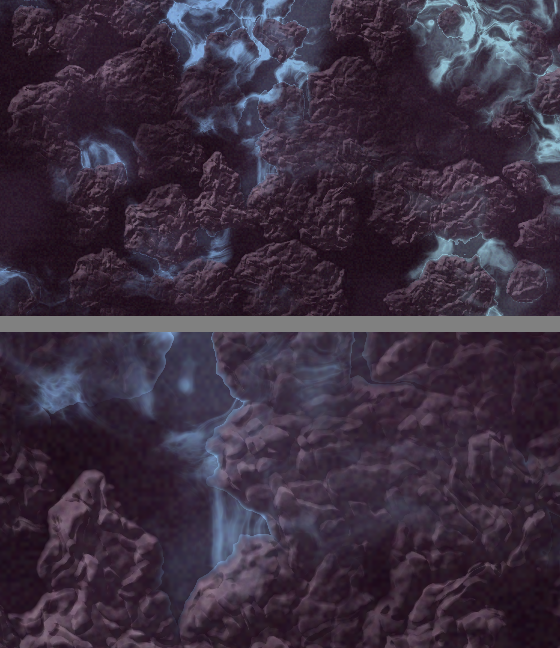
Top, the full canvas; bottom, a detail of the centre.
Write a Shadertoy shader that draws this texture.

```glsl
const vec3 SHADOW = vec3(0.122, 0.060, 0.110);
const vec3 VEIL = vec3(0.050, 0.044, 0.060);
const vec3 ROCK = vec3(0.33, 0.30, 0.32);
const vec3 AZURE = vec3(0.50, 0.65, 0.84);
const vec3 PALE = vec3(0.58, 0.75, 0.82);
const vec2 LIGHT_DIR = vec2(-0.53, 0.85);
const float ROCK_SCALE = 5.2;     // boulders per canvas height
const float CRAG_WARP = 0.055;    // raggedness of the boulder outlines
const float FOAM_SCALE = 4.2;
const float FOAM_WARP = 0.30;
const float FOAM_START = 0.46;
const float FOAM_FULL = 0.76;
const float GRAIN_SCALE = 210.0;
const float GRAIN = 0.060;
const float SCANLINES = 0.016;

float hash(vec2 p) {
    vec3 q = fract(vec3(p.xyx) * 0.1031);
    q += dot(q, q.yzx + 33.33);
    return fract((q.x + q.y) * q.z);
}

vec2 hash2(vec2 p) {
    return vec2(hash(p), hash(p + 71.7));
}

float noise(vec2 p) {
    vec2 i = floor(p), f = fract(p);
    f = f * f * (3.0 - 2.0 * f);
    return mix(mix(hash(i), hash(i + vec2(1, 0)), f.x),
               mix(hash(i + vec2(0, 1)), hash(i + vec2(1, 1)), f.x), f.y);
}

const mat2 TURN = mat2(1.6, 1.2, -1.2, 1.6);

float fbm(vec2 p) {
    float sum = 0.0, amp = 0.5;
    for (int i = 0; i < 5; i++) {
        sum += amp * noise(p);
        p = TURN * p + 13.7;
        amp *= 0.5;
    }
    return sum / 0.97;
}

// Sharp filaments along the mid level of each octave
float ridges(vec2 p) {
    float sum = 0.0, amp = 0.5;
    for (int i = 0; i < 5; i++) {
        sum += amp * (1.0 - abs(2.0 * noise(p) - 1.0));
        p = TURN * p + 5.3;
        amp *= 0.55;
    }
    return sum / 1.055;
}

// Cellular noise: round lumps of varied radius, highest one wins
float domes(vec2 p) {
    vec2 cell = floor(p);
    float height = 0.0;
    for (int y = -1; y <= 1; y++)
    for (int x = -1; x <= 1; x++) {
        vec2 id = cell + vec2(x, y);
        vec2 d = p - id - 0.15 - 0.7 * hash2(id);
        float radius = mix(0.28, 0.68, hash(id + 31.0));
        height = max(height, 1.0 - dot(d, d) / (radius * radius));
    }
    return sqrt(height);
}

vec2 cragged(vec2 p) {
    return p + CRAG_WARP * (vec2(fbm(p * 11.0), fbm(p * 11.0 + 40.0)) - 0.5) * 2.0;
}

float relief(vec2 p) {
    vec2 q = cragged(p);
    return domes(q * ROCK_SCALE) + 0.32 * domes(q * 14.0 + 9.0)
         + 0.17 * domes(q * 34.0 + 3.0) + 0.22 * fbm(p * 45.0);
}

void mainImage(out vec4 fragColor, in vec2 fragCoord) {
    vec2 p = fragCoord / iResolution.y;
    vec2 uv = fragCoord / iResolution.xy;

    // Boulders, lit in patches
    float body = domes(cragged(p) * ROCK_SCALE);
    float mask = smoothstep(0.05, 0.45, body);
    float slope = (relief(p) - relief(p + 0.006 * LIGHT_DIR)) / 0.006;
    float lit = clamp(0.14 + 0.034 * slope, 0.0, 1.0);
    float patches = smoothstep(0.36, 0.66, fbm(p * 2.6 + 21.0));
    float grit = 0.45 + 1.1 * fbm(p * 75.0);
    float rock = mask * patches * (0.10 + 0.75 * lit) * grit;

    // Drifting foam, thicker to the right and the top
    vec2 drift = vec2(fbm(p * 3.0 + 2.0), fbm(p * 3.0 + 57.0)) - 0.5;
    vec2 q = p + FOAM_WARP * drift;
    float bias = 0.14 * (uv.x - 0.5) + 0.08 * (uv.y - 0.5);
    float haze = smoothstep(FOAM_START, FOAM_FULL, fbm(q * FOAM_SCALE + 8.0) + bias);
    float wisps = smoothstep(0.55, 0.92, ridges(q * vec2(7.0, 9.0) + 4.0 * drift));
    float surf = smoothstep(0.0, 0.12, body) * (1.0 - smoothstep(0.15, 0.5, body));
    float foam = haze * (0.28 + 0.95 * wisps + 0.45 * surf);
    foam = clamp(foam * (1.0 - 0.72 * mask * smoothstep(0.3, 0.6, patches)), 0.0, 1.0);

    // Layers
    vec3 col = SHADOW + VEIL * smoothstep(0.38, 0.70, fbm(p * 3.4 + 90.0) + bias);
    col += ROCK * rock;
    col = mix(col, mix(AZURE, PALE, smoothstep(0.35, 0.8, uv.x)), foam);

    // Sensor grain and faint horizontal lines
    vec2 g = p * GRAIN_SCALE;
    vec3 speckle = vec3(noise(g), noise(g + 150.0), noise(g + 310.0)) - 0.5;
    col += GRAIN * mix(vec3(speckle.g), speckle, 0.45);
    col += SCANLINES * vec3(1.0, 0.5, 0.7) * (noise(vec2(p.x * 5.0, p.y * 130.0)) - 0.5);

    fragColor = vec4(clamp(col, 0.0, 1.0), 1.0);
}
```
